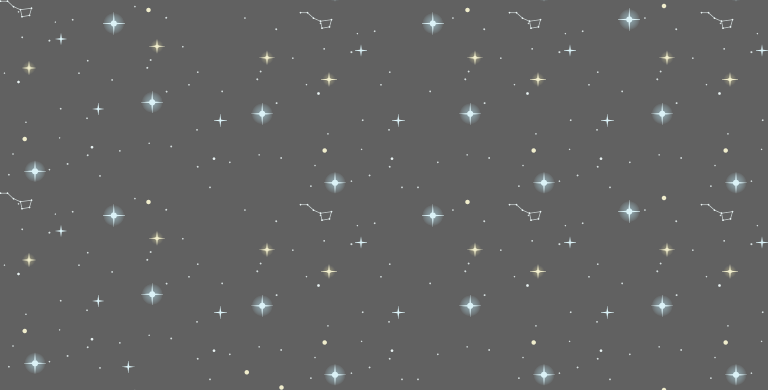
Write a WebGL 1 fragment shader that draws this pattern.

```glsl
precision highp float;
uniform vec2 u_resolution;

const float WIDTH = 768.0;     // canvas width in drawing units
const float TILE = 192.0;      // height of one repeat
const float DUST_CELL = 32.0;  // six cells per tile
const float DUST_SHARE = 0.76;
const float LINE_HALF = 0.36;

const vec3 SKY = vec3(0.38);
const vec3 WHITE = vec3(0.91, 0.95, 0.95);
const vec3 ICE = vec3(0.86, 0.95, 0.97);
const vec3 HALO = vec3(0.64, 0.77, 0.81);
const vec3 CREAM = vec3(0.94, 0.93, 0.80);
const vec3 CREAM_HALO = vec3(0.78, 0.76, 0.58);

// Shifts of the four uneven copies, for each cluster of the motif
const vec4 LEFT_X = vec4(0.0, 300.0, 509.0, 701.0);
const vec4 MIDDLE_X = vec4(0.0, 122.0, 300.0, 509.0);
const vec4 RIGHT_X = vec4(0.0, 110.0, 318.0, 510.0);
const vec4 TOP_X = vec4(0.0, 319.0, 515.5, 900.0);
const vec4 DROP = vec4(0.0, 11.5, 11.5, 11.5);
const vec4 TOP_DROP = vec4(0.0, 0.0, -4.0, 0.0);

float pixel;  // one pixel in drawing units
vec3 color;

float hash(vec2 p) {
  return fract(sin(dot(p, vec2(127.1, 311.7))) * 4375.85);
}

float cover(float d) {
  return clamp(0.5 - d / pixel, 0.0, 1.0);
}

void paint(vec3 ink, float alpha) {
  color = mix(color, ink, alpha);
}

// Offset from a centre, wrapped over the rows
vec2 wrapRows(vec2 p, vec2 center) {
  vec2 d = p - center;
  d.y = mod(d.y + 0.5 * TILE, TILE) - 0.5 * TILE;
  return d;
}

// Four tapered rays around a round core
float sparkle(vec2 d, float reach, float halfWidth, float core) {
  vec2 a = abs(d);
  float along = max(a.x, a.y);
  float across = min(a.x, a.y);
  float ray = cover(across - halfWidth * (1.0 - along / reach)) * step(along, reach);
  return max(ray, cover(length(d) - core));
}

void brightStar(vec2 d) {
  float r = length(d);
  paint(HALO, 0.75 * pow(clamp(1.0 - r / 10.5, 0.0, 1.0), 0.75));
  paint(ICE, sparkle(d, 11.0, 1.0, 3.1));
}

void creamStar(vec2 d) {
  paint(CREAM_HALO, 0.6 * clamp(1.0 - length(d) / 6.5, 0.0, 1.0));
  paint(CREAM, sparkle(d, 7.5, 0.95, 1.9));
}

void smallStar(vec2 d) {
  paint(ICE, sparkle(d, 6.2, 0.95, 1.4));
}

void dot2(vec2 d, float radius, vec3 ink) {
  paint(ink, cover(length(d) - radius));
}

// Thin line with a tiny star at its start
void link(vec2 d, vec2 a, vec2 b) {
  vec2 ab = b - a;
  float t = clamp(dot(d - a, ab) / dot(ab, ab), 0.0, 1.0);
  paint(WHITE, 0.75 * cover(length(d - a - ab * t) - LINE_HALF));
  dot2(d - a, 0.8, WHITE);
}

void constellation(vec2 d) {
  vec2 bend = vec2(13.0, 5.5);
  vec2 hinge = vec2(20.0, 8.5);
  vec2 rim = vec2(31.0, 7.0);
  vec2 base = vec2(29.0, 14.2);
  vec2 heel = vec2(21.5, 15.5);
  link(d, vec2(0.0), vec2(7.0, 0.0));
  link(d, vec2(7.0, 0.0), bend);
  link(d, bend, hinge);
  link(d, hinge, rim);
  link(d, rim, base);
  link(d, base, heel);
  link(d, heel, hinge);
}

// Jittered specks that repeat with the tile
void dust(vec2 p) {
  vec2 cell = floor(p / DUST_CELL);
  vec2 id = mod(cell, TILE / DUST_CELL);
  vec2 jitter = vec2(hash(id + 3.1), hash(id + 41.7));
  vec2 d = p - (cell + 0.1 + 0.8 * jitter) * DUST_CELL;
  float shown = step(hash(id + 17.3), DUST_SHARE);
  paint(WHITE, 0.85 * shown * cover(length(d) - mix(0.65, 0.95, hash(id + 9.2))));
}

void main() {
  pixel = WIDTH / u_resolution.x;
  vec2 p = vec2(gl_FragCoord.x, u_resolution.y - gl_FragCoord.y) * pixel;
  color = SKY;

  vec2 pane = p.x < 188.0 ? vec2(0.0) : vec2(p.x < 410.0 ? 110.0 : 318.0, 11.5);
  dust(p - pane);

  for (int i = 0; i < 4; i++) {
    vec2 left = p - vec2(LEFT_X[i], DROP[i]);
    vec2 middle = p - vec2(MIDDLE_X[i], DROP[i]);
    vec2 right = p - vec2(RIGHT_X[i], DROP[i]);
    vec2 top = p - vec2(TOP_X[i], TOP_DROP[i]);
    if (p.y < 2.0 * TILE) constellation(wrapRows(left, vec2(0.5, 1.2)));
    creamStar(wrapRows(left, vec2(29.0, 68.0)));
    smallStar(wrapRows(left, vec2(61.0, 39.0)));
    brightStar(wrapRows(left, vec2(35.0, 171.3)));
    dot2(wrapRows(left, vec2(24.7, 139.0)), 2.2, CREAM);
    dot2(wrapRows(left, vec2(18.5, 82.0)), 1.3, WHITE);
    smallStar(wrapRows(middle, vec2(98.3, 109.0)));
    dot2(wrapRows(middle, vec2(92.0, 147.2)), 1.3, WHITE);
    brightStar(wrapRows(right, vec2(152.2, 102.3)));
    creamStar(wrapRows(right, vec2(157.0, 46.3)));
    brightStar(wrapRows(top, vec2(113.8, 23.5)));
    dot2(wrapRows(top, vec2(148.5, 10.0)), 2.2, CREAM);
  }

  // Strays along the bottom edge
  smallStar(p - vec2(128.3, 366.8));
  dot2(p - vec2(246.8, 372.3), 2.2, CREAM);
  dot2(p - vec2(281.5, 387.5), 2.2, CREAM);

  gl_FragColor = vec4(color, 1.0);
}
```
